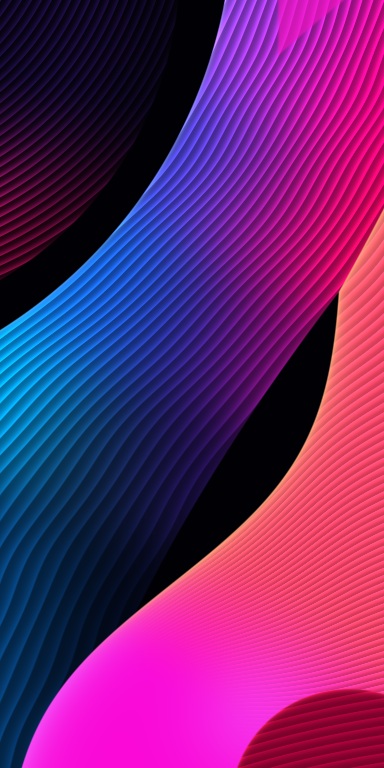
This background is drawn by a Shadertoy shader. Its source:

```glsl
const vec3 VOID = vec3(0.004, 0.003, 0.02);
const vec3 NAVY = vec3(0.09, 0.04, 0.22);
const vec3 CRIMSON = vec3(0.80, 0.06, 0.38);
const vec3 MAGENTA = vec3(0.98, 0.03, 0.84);
const vec3 LILAC = vec3(0.95, 0.38, 1.0);
const vec3 CORAL = vec3(1.0, 0.27, 0.41);
const vec3 PEACH = vec3(1.0, 0.72, 0.50);
const vec3 WINE = vec3(0.58, 0.01, 0.20);

// Discs: centre x, centre y, radius
const vec3 TOP_DISC = vec3(-0.485, 2.091, 0.953);
const vec3 BAND_CUT = vec3(-0.689, 2.239, 1.297);
const vec3 LOW_DISC = vec3(0.910, -0.105, 0.311);

const vec2 TOP_GROOVE_CENTRE = vec2(-0.45, 2.30);
const vec2 FAN_ORIGIN = vec2(0.0, 0.10);
const float TOP_GROOVES = 44.0;
const float FAN_GROOVES = 62.0;
const float LOW_GROOVES = 42.0;
const float BLEND_TIGHTNESS = 24.0;

// Colour anchors of the wide band
const int ANCHORS = 14;
const vec2 ANCHOR_POS[ANCHORS] = vec2[](
    vec2(0.62, 1.95), vec2(0.80, 1.85), vec2(1.00, 1.75), vec2(0.50, 1.60),
    vec2(0.72, 1.48), vec2(0.93, 1.38), vec2(0.25, 1.25), vec2(0.02, 0.98),
    vec2(0.45, 1.14), vec2(0.72, 1.08), vec2(0.24, 0.82), vec2(0.48, 0.80),
    vec2(0.00, 0.50), vec2(0.30, 0.45));
const vec3 ANCHOR_COLOR[ANCHORS] = vec3[](
    vec3(0.55, 0.32, 1.00), vec3(0.78, 0.08, 0.72), vec3(1.00, 0.00, 0.44),
    vec3(0.24, 0.29, 0.88), vec3(0.60, 0.06, 0.54), vec3(0.98, 0.02, 0.34),
    vec3(0.08, 0.46, 0.98), vec3(0.00, 0.70, 1.00), vec3(0.15, 0.12, 0.52),
    vec3(0.48, 0.04, 0.42), vec3(0.05, 0.16, 0.29), vec3(0.11, 0.04, 0.27),
    vec3(0.02, 0.26, 0.48), vec3(0.01, 0.02, 0.08));

float discDistance(vec2 p, vec3 disc) {
    return length(p - disc.xy) - disc.z;
}

float cover(float d, float pixel) {
    return smoothstep(-pixel, pixel, -d);
}

// Sloped ridge with a smooth drop, flattened when too fine to resolve
float ridge(float phase) {
    float f = fract(phase);
    float profile = f * f * smoothstep(1.0, 0.86, f);
    return mix(profile, 0.26, smoothstep(0.35, 0.9, fwidth(phase)));
}

float coralEdge(float y) {
    return 0.895 / (1.0 + exp(-(y - 0.48) / 0.178)) + 0.5 * max(y - 1.24, 0.0);
}

float bandEdge(float y) {
    float h = y - 0.4;
    return 0.35 + 0.5 * h + 0.16 * h * h;
}

vec3 bandColor(vec2 p) {
    vec3 sum = vec3(0.0);
    float total = 0.0;
    for (int i = 0; i < ANCHORS; i++) {
        vec2 offset = p - ANCHOR_POS[i];
        float weight = exp(-BLEND_TIGHTNESS * dot(offset, offset));
        sum += weight * ANCHOR_COLOR[i];
        total += weight;
    }
    vec3 color = sum / max(total, 1e-6);

    // S-shaped grooves, finer toward the top
    float across = p.x - 0.35 * p.y - 0.30 * tanh((p.y - 1.1) / 0.45);
    across += 0.005 * sin(13.0 * p.y + 7.0 * p.x) + 0.003 * sin(27.0 * p.y - 11.0 * p.x);
    float spacing = mix(0.045, 0.028, smoothstep(0.6, 1.8, p.y));
    return color * (0.70 + 0.80 * ridge((across - 0.1) / spacing));
}

vec3 coralColor(vec2 p, float depth) {
    vec3 color = mix(MAGENTA, CORAL, smoothstep(0.45, 0.95, p.y + 0.6 * p.x));
    vec2 ray = p - FAN_ORIGIN;
    float phase = FAN_GROOVES * atan(ray.y, ray.x) + 0.8 * sin(9.0 * p.x + 4.0 * p.y);
    float grooved = smoothstep(0.30, 0.70, length(p - vec2(0.3, 0.0)));
    color *= mix(1.0, 0.82 + 0.62 * ridge(phase), grooved);

    // Soft lilac bloom below, warm rim above
    float high = smoothstep(0.2, 0.55, p.y);
    color = mix(color, LILAC, 0.75 * (1.0 - high) * exp(-depth / 0.05));
    color = mix(color, LILAC, 0.45 * exp(-30.0 * dot(p - vec2(0.68, 0.14), p - vec2(0.68, 0.14))));
    color = mix(color, PEACH, 0.45 * high * exp(-depth / 0.045));
    return mix(color, PEACH, 0.85 * high * exp(-depth / 0.006));
}

void mainImage(out vec4 fragColor, in vec2 fragCoord) {
    vec2 p = fragCoord / iResolution.xy * vec2(1.0, 2.0);
    float pixel = 1.0 / iResolution.x;
    vec3 color = VOID;

    // Grooved disc, upper left
    float topDist = discDistance(p, TOP_DISC);
    float topRidge = ridge(TOP_GROOVES * length(p - TOP_GROOVE_CENTRE));
    vec3 topColor = mix(CRIMSON, NAVY, smoothstep(1.2, 1.85, p.y + 0.25 * p.x));
    topColor *= (0.28 + 1.35 * topRidge) * mix(0.55, 1.0, smoothstep(0.0, 0.25, -topDist));
    color = mix(color, topColor, cover(topDist, pixel));

    // Wide band with a bright upper rim
    float cutDist = -discDistance(p, BAND_CUT);
    float bandDist = max(cutDist, (p.x - bandEdge(p.y)) * 0.82);
    vec3 band = bandColor(p);
    float foldDist = max(0.725 - p.x, 1.86 + 0.9 * (p.x - 0.73) - 0.35 * pow(p.x - 0.73, 2.0) - p.y);
    band = mix(band, vec3(0.94, 0.08, 0.76), 0.7 * smoothstep(0.006, -0.006, foldDist));
    band += vec3(0.25, 0.35, 0.35) * exp(-abs(cutDist) / 0.006) * smoothstep(0.8, 1.2, p.y);
    color = mix(color, band, cover(bandDist, pixel));

    // Coral sheet, lower right
    float slope = (coralEdge(p.y + 0.01) - coralEdge(p.y - 0.01)) / 0.02;
    float coralDist = (coralEdge(p.y) - p.x) / length(vec2(1.0, slope));
    color = mix(color, coralColor(p, max(-coralDist, 0.0)), cover(coralDist, pixel));

    // Wine disc, bottom right
    float lowDist = discDistance(p, LOW_DISC);
    vec3 wine = WINE * (0.82 + 0.5 * ridge(LOW_GROOVES * (p.y - 0.55 * p.x + 0.2 * p.x * p.x)));
    wine += 0.35 * CORAL * exp(-abs(lowDist) / 0.006);
    color = mix(color, wine, cover(lowDist, pixel));

    fragColor = vec4(clamp(color, 0.0, 1.0), 1.0);
}
```
